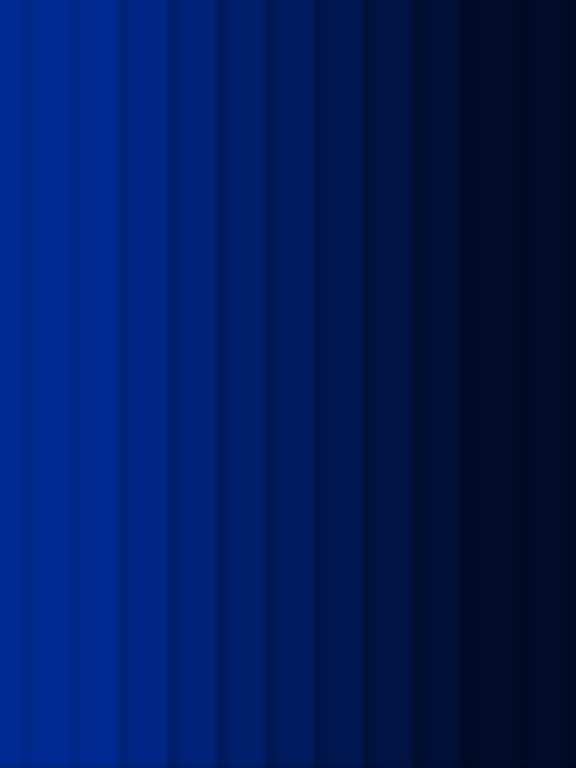
This background is drawn by a Shadertoy shader. Its source:

```glsl
// Vertical blue pleats that fade from bright on the left to near black on the right.

// Blue level of one pleat, by its index from the left
float pleatBlue(float index) {
    float centre = 0.038 + 0.085 * (index + 0.5);
    return clamp(0.53 - 0.62 * (centre - 0.25), 0.16, 0.575);
}

void mainImage(out vec4 fragColor, in vec2 fragCoord) {
    vec2 uv = fragCoord / iResolution.xy;

    // The last fold sits slightly further right than the even spacing
    float x = uv.x - 0.015 * smoothstep(0.83, 0.88, uv.x);
    float pleat = (x - 0.038) / 0.085;

    // Signed distance from the nearest fold, in pleat widths
    float fold = floor(pleat + 0.5);
    float offset = pleat - fold;
    float blue = mix(pleatBlue(fold - 1.0), pleatBlue(fold),
                     smoothstep(-0.13, 0.06, offset));

    // Crease shadow: sharp on the left, slow recovery on the right
    float spread = offset < 0.03 ? 0.075 : 0.19;
    float crease = exp(-pow((offset - 0.03) / spread, 2.0));
    float depth = mix(0.07, 0.14, smoothstep(0.1, 0.3, uv.x));
    blue *= 1.0 - depth * crease;

    // Slight darkening along the bottom rim
    blue *= 1.0 - 0.12 * (1.0 - smoothstep(0.0, 0.008, uv.y));

    fragColor = vec4(0.0, 0.285 * blue, blue, 1.0);
}
```
